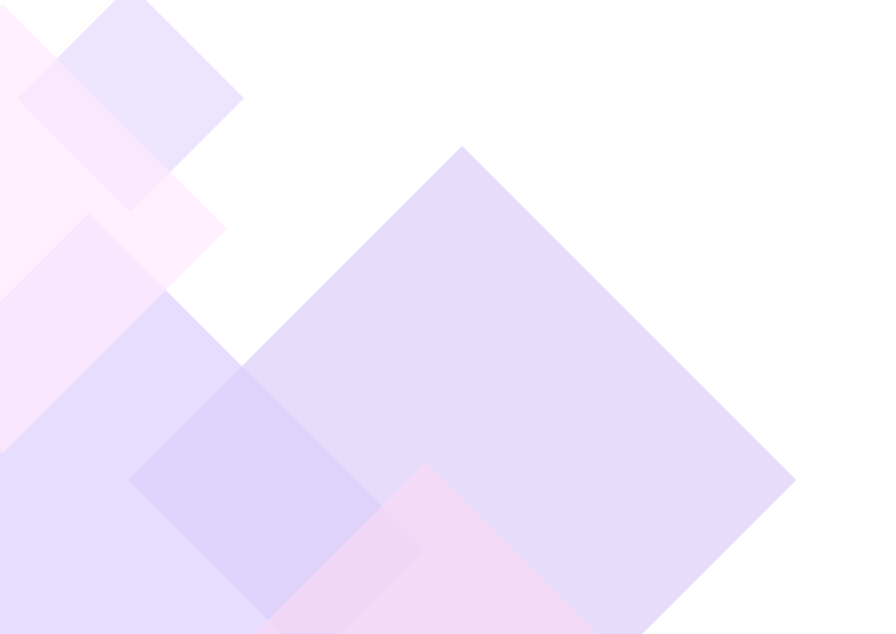
A WebGL 1 fragment shader for this background:

```glsl
precision mediump float;
// Pastel diamonds overlapping on a white ground, gathered toward the lower left.
// Each is a signed distance to a square on its corner, laid translucently
// over the layers below so that the overlaps take on mixed tints.

uniform vec2 u_resolution;

// Signed distance to a diamond whose corners lie "radius" from its center.
float diamondDistance(vec2 p, vec2 center, float radius) {
  vec2 d = abs(p - center);
  return (d.x + d.y - radius) * 0.70711;
}

// Lays one translucent diamond over the base color, with a pixel-wide soft edge.
vec3 layDiamond(vec3 base, vec2 p, vec2 center, float radius, vec3 tint, float opacity) {
  float softness = 0.7 / u_resolution.y;
  float coverage = 1.0 - smoothstep(-softness, softness, diamondDistance(p, center, radius));
  return mix(base, tint, coverage * opacity);
}

void main() {
  // Canvas heights as the unit, origin at the lower left.
  vec2 p = gl_FragCoord.xy / u_resolution.y;
  vec3 lilac = vec3(0.866, 0.810, 0.977);
  vec3 periwinkle = vec3(0.866, 0.810, 1.0);
  vec3 blush = vec3(1.0, 0.916, 1.0);
  vec3 rose = vec3(0.969, 0.851, 0.964);

  vec3 color = vec3(1.0);

  // Lavender layers: small upper, large lower left, large central.
  color = layDiamond(color, p, vec2(0.206, 0.845), 0.179, vec3(0.893, 0.854, 0.989), 0.7);
  color = layDiamond(color, p, vec2(0.140, 0.134), 0.530, periwinkle, 0.7);
  color = layDiamond(color, p, vec2(0.729, 0.243), 0.527, lilac, 0.7);

  // Pink layers: left edge and bottom edge.
  color = layDiamond(color, p, vec2(0.004, 0.639), 0.354, blush, 0.75);
  color = layDiamond(color, p, vec2(0.672, -0.229), 0.500, rose, 0.75);

  gl_FragColor = vec4(color, 1.0);
}
```
